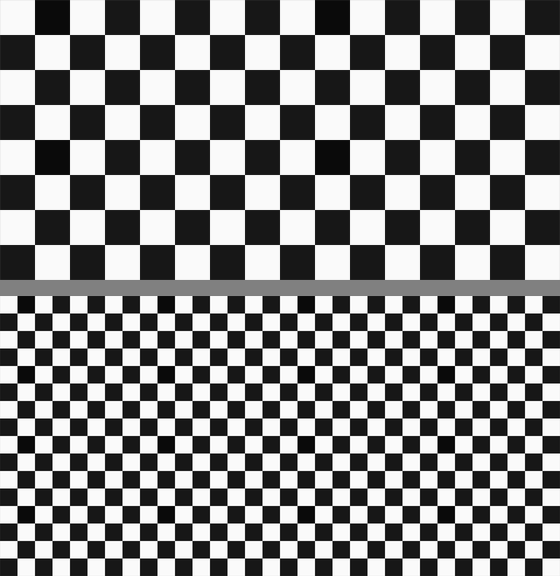
Top, the tile; bottom, the same tile 2 across and 2 down.
This pattern is drawn by a WebGL 1 fragment shader. Its source:

```glsl
precision highp float;
// Black and white checkerboard with a sparse, regular lattice of deeper black squares.

uniform vec2 u_resolution;

#define CELLS vec2(16.0, 8.0)        // squares across and down
#define ACCENT_PERIOD vec2(8.0, 4.0) // squares between deeper blacks
#define ACCENT_CELL vec2(1.0, 3.0)   // place of the deeper black in its period
#define LIGHT vec3(0.98)
#define DARK vec3(0.09)
#define DEEP vec3(0.039)
#define SOFTNESS 0.67                // edge half-width in output samples

// 0 on the border of a square, 1 inside it, per axis.
vec2 squareCoverage(vec2 p, vec2 softness) {
  vec2 edgeDistance = 0.5 - abs(fract(p) - 0.5);
  return 2.0 * smoothstep(-softness, softness, edgeDistance) - 1.0;
}

// 1 for the squares that carry the deeper black, otherwise 0.
float accentMask(vec2 cell) {
  vec2 offset = abs(mod(cell, ACCENT_PERIOD) - ACCENT_CELL);
  return 1.0 - step(0.5, max(offset.x, offset.y));
}

void main() {
  vec2 p = gl_FragCoord.xy / u_resolution * CELLS;
  vec2 cell = floor(p);

  // Alternating sign, faded to the midpoint at each border
  float parity = 2.0 * mod(cell.x + cell.y, 2.0) - 1.0;
  vec2 coverage = squareCoverage(p, SOFTNESS * CELLS / u_resolution);
  // The lower left square is dark
  float lightness = 0.5 + 0.5 * parity * coverage.x * coverage.y;

  vec3 dark = mix(DARK, DEEP, accentMask(cell));
  gl_FragColor = vec4(mix(dark, LIGHT, lightness), 1.0);
}
```
